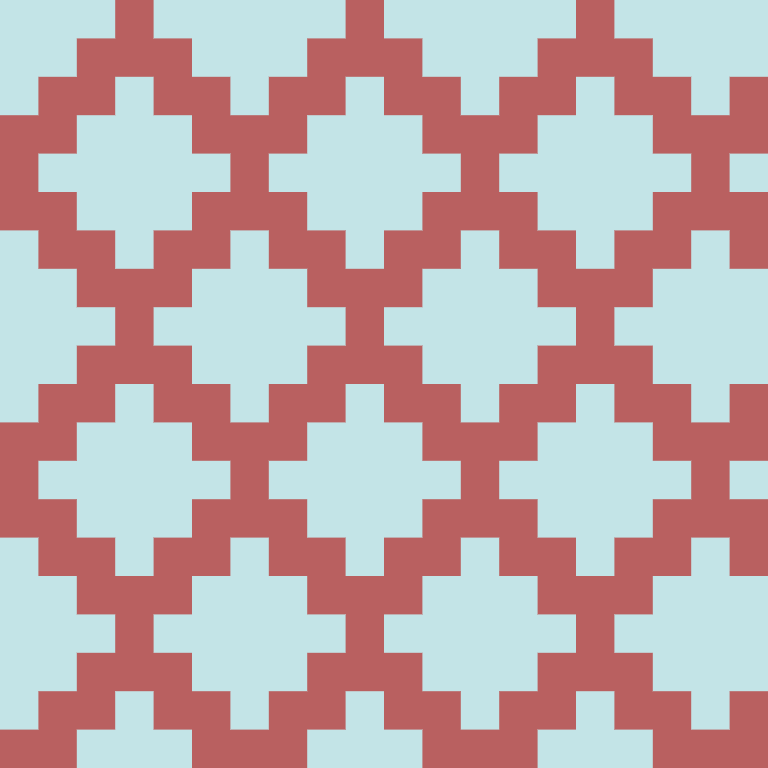
Reproduce this pattern procedurally as a WebGL 2 fragment shader.

```glsl
#version 300 es
precision highp float;
// Stepped pale-blue diamonds in staggered rows, divided by a brick-red lattice.

uniform vec2 u_resolution;
out vec4 fragColor;

float boxDistance(vec2 p, vec2 halfSize) {
    vec2 d = abs(p) - halfSize;
    return max(d.x, d.y);
}

// Stair-edged diamond, five squares wide and high
float steppedDiamond(vec2 p) {
    float d = boxDistance(p, vec2(1.5));
    d = min(d, boxDistance(p, vec2(2.5, 0.5)));
    return min(d, boxDistance(p, vec2(0.5, 2.5)));
}

// Offset from the nearest centre of a grid with the given period
vec2 repeatCentred(vec2 p, vec2 period) {
    return mod(p + 0.5 * period, period) - 0.5 * period;
}

void main() {
    // Twenty squares span the canvas height
    float pixel = 20.0 / u_resolution.y;
    vec2 p = gl_FragCoord.xy * pixel - vec2(3.5, 7.5);

    // Two interleaved grids, shifted by half a period
    vec2 period = vec2(6.0, 8.0);
    float d = min(steppedDiamond(repeatCentred(p, period)),
                  steppedDiamond(repeatCentred(p - 0.5 * period, period)));

    float diamond = clamp(0.5 - d / pixel, 0.0, 1.0);
    vec3 brickRed = vec3(0.725, 0.378, 0.376);
    vec3 paleBlue = vec3(0.764, 0.894, 0.906);
    fragColor = vec4(mix(brickRed, paleBlue, diamond), 1.0);
}
```
